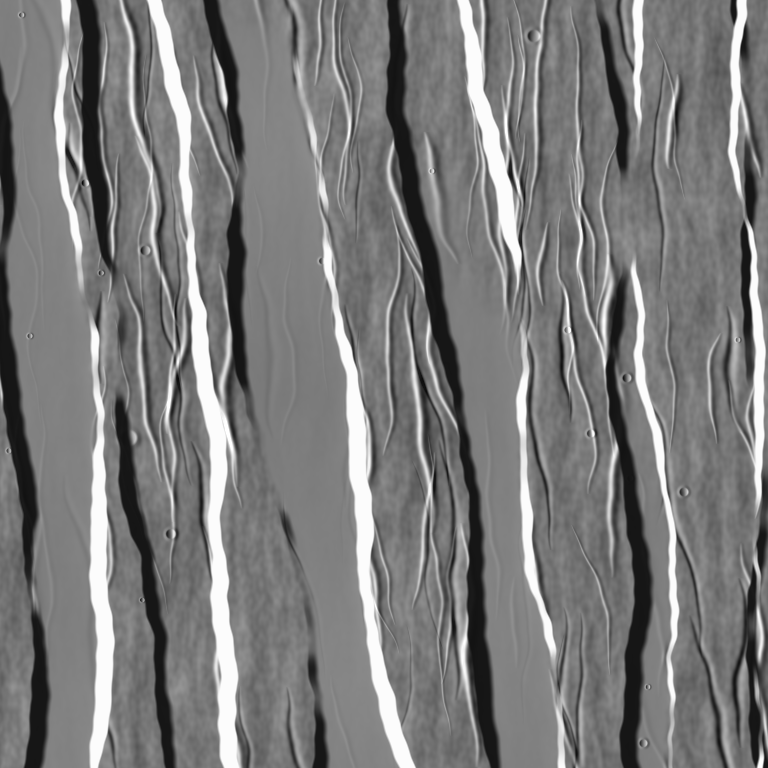
Reproduce this texture procedurally as a three.js fragment shader.

```glsl
varying vec2 vUv;

const float PLAIN_TONE = 0.50;
const float ROUGH_TONE = 0.455;
const float LIT_TONE = 0.99;
const float SHADOW_TONE = 0.07;
const int FAULTS = 6;
const float LIT_WIDTH = 0.0095;
const float SHADOW_WIDTH = 0.0085;
const float BEND = 0.045;
const int STREAKS = 130;
const float STREAK_HEIGHT = 0.42;
const int CRATERS = 22;
const float TAU = 6.2832;

vec2 hash2(vec2 p) {
  vec2 q = vec2(dot(p, vec2(127.1, 311.7)), dot(p, vec2(269.5, 183.3)));
  return fract(sin(q) * 43758.5);
}

float gradientDot(vec2 cell, vec2 offset) {
  float angle = TAU * hash2(cell).x;
  return dot(vec2(cos(angle), sin(angle)), offset);
}

// Gradient noise, roughly -0.7 to 0.7
float noise(vec2 p) {
  vec2 i = floor(p), f = fract(p);
  vec2 u = f * f * f * (f * (f * 6.0 - 15.0) + 10.0);
  vec2 e = vec2(1.0, 0.0);
  float low = mix(gradientDot(i, f), gradientDot(i + e.xy, f - e.xy), u.x);
  float high = mix(gradientDot(i + e.yx, f - e.yx), gradientDot(i + e.xx, f - e.xx), u.x);
  return mix(low, high, u.y);
}

// Irregular sideways drift of a fault line with height
float meander(float y, float seed) {
  return BEND * noise(vec2(y * 3.0, seed))
    + 0.011 * noise(vec2(y * 11.0, seed + 0.4))
    + 0.004 * noise(vec2(y * 38.0, seed + 0.7));
}

// Band that swells and pinches along its length
float scarp(float d, float y, float width, float seed, vec2 softness) {
  float swell = smoothstep(-0.5, 0.35, noise(vec2(y * 3.6, seed)) + 0.3 * noise(vec2(y * 17.0, seed)));
  float w = width * swell;
  float band = smoothstep(-w - softness.x, -w, d) * (1.0 - smoothstep(w, w + softness.y, d));
  return band * smoothstep(0.02, 0.35, swell);
}

// Thin tapered ridges, each lit on one side and shaded on the other
float streaks(vec2 p) {
  float relief = 0.0;
  for (int i = 0; i < STREAKS; i++) {
    float seed = float(i);
    vec2 center = hash2(vec2(seed, 3.7));
    vec2 shape = hash2(vec2(seed, 9.1));
    vec2 look = hash2(vec2(seed, 21.3));
    float dy = p.y - center.y;
    float along = dy / mix(0.05, 0.2, shape.x);
    float taper = 1.0 - along * along;
    if (taper <= 0.0) continue;
    float lean = -0.08 + 0.36 * (shape.y - 0.5);
    float dx = p.x - center.x - lean * dy - 0.005 * sin(dy * 32.0 + TAU * look.x);
    float w = mix(0.0016, 0.0046, look.x * look.x) * (0.4 + 0.6 * taper);
    float face = exp(-dx * dx / (w * w));
    float back = (dx - 1.9 * w) / (1.5 * w);
    float lee = exp(-back * back);
    float profile = look.y < 0.62 ? face - 0.5 * lee : 0.4 * lee - 0.75 * face;
    relief += profile * sqrt(taper) * STREAK_HEIGHT * mix(0.4, 1.3, look.x);
  }
  return clamp(relief, -0.36, 0.5);
}

// Small bowls with a bright far wall and a dark near wall
float craters(vec2 p) {
  float relief = 0.0;
  for (int i = 0; i < CRATERS; i++) {
    vec2 center = hash2(vec2(float(i), 47.9));
    float size = hash2(vec2(float(i), 61.3)).x;
    float radius = mix(0.003, 0.011, size * size * size);
    vec2 d = (p - center) / radius;
    float r = length(d);
    relief += 0.42 * d.x * (1.0 - smoothstep(0.75, 1.15, r));
    relief -= 0.12 * d.x * exp(-8.0 * (r - 1.25) * (r - 1.25));
  }
  return relief;
}

void main() {
  vec2 p = vUv;
  float lit = 0.0, shadow = 0.0, glow = 0.0, plain = 0.0;

  // Fault blocks: a shadowed wall, a floor, then a lit wall
  for (int i = 0; i < FAULTS; i++) {
    float n = float(i);
    float lean = (0.04 + 0.11 * exp(-0.5 * (n - 2.0) * (n - 2.0))) * (0.5 - p.y);
    float litX = 0.12 + 0.175 * n + 0.035 * sin(1.2 * (n - 2.2)) + lean;
    float shadowX = 0.19 * n - 0.05 * sin(1.2 * n - 0.2) + lean;
    float toLit = p.x - litX - meander(p.y, n * 5.0 + 0.3);
    float toShadow = p.x - shadowX - meander(p.y, n * 5.0 + 2.3);
    float narrow = n > 3.5 ? 0.5 : 1.0;
    lit = max(lit, scarp(toLit, p.y, LIT_WIDTH * narrow, n + 40.3, vec2(0.004, 0.003)));
    shadow = max(shadow, scarp(toShadow, p.y, SHADOW_WIDTH, n + 70.3, vec2(0.004, 0.009)));
    glow += exp(-abs(toLit) / 0.011) * narrow;
    float inside = smoothstep(0.0, 0.012, toShadow) * (1.0 - smoothstep(-0.012, 0.0, toLit));
    plain = max(plain, inside * step(0.5, abs(n - 1.0)));
  }
  plain *= 1.0 - smoothstep(1.2, 1.42, p.x + p.y + 0.2 * noise(p * 5.0));
  float rough = 1.0 - plain;

  // Grain and ridges, strongest on the broken ground
  vec2 warped = p + vec2(0.018 * noise(p * 6.0) + 0.006 * noise(p * 21.0), 0.0);
  float grain = 0.12 * noise(warped * vec2(46.0, 6.0)) + 0.09 * noise(warped * vec2(85.0, 24.0))
    + 0.06 * noise(p * vec2(150.0, 90.0));
  float tone = mix(PLAIN_TONE, ROUGH_TONE, rough) + 0.04 * noise(p * 3.0);
  tone += grain * mix(0.1, 1.0, rough) + 0.07 * glow;
  tone += streaks(warped) * mix(0.12, 1.0, rough) + craters(p);

  // Deep shadow and sunlit walls
  tone = mix(tone, SHADOW_TONE, shadow * 0.96);
  tone = mix(tone, LIT_TONE, lit);
  gl_FragColor = vec4(vec3(clamp(tone, 0.03, 1.0)), 1.0);
}
```
